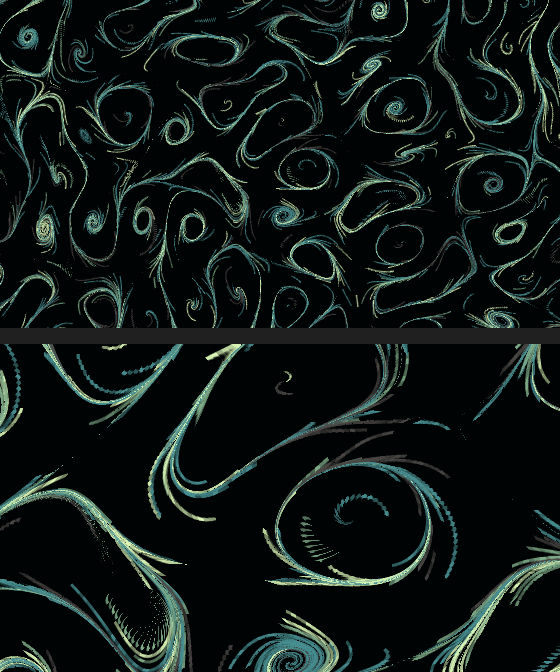
Top: the whole. Bottom: its middle third, enlarged.
This pattern is drawn by a Shadertoy shader. Its source:

```glsl
const int WAVES = 7;              // sine waves layered into the potential
const int STEPS = 46;             // upstream steps per point
const float STEP = 0.006;         // step length, canvas height = 1
const float CELL = 0.030;         // spacing of the trail seeds
const float HALF_WIDTH = 0.00145; // half thickness of a trail
const float BIRTH = 0.065;        // distance drifted before a trail shows
const float MIN_LENGTH = 0.03;
const float MAX_LENGTH = 0.20;
const float MIN_FREQ = 16.0;
const float MAX_FREQ = 30.0;
const float PULL = 0.38;          // how strongly trails gather on contours
const float CONTOUR = 38.0;       // phase of the contours per unit of potential
const vec2 WARP = vec2(5.0, 3.5); // shift of the contours over the canvas
const float GOLDEN_ANGLE = 2.39996;

const vec3 BACKGROUND = vec3(0.00, 0.01, 0.01);
const vec3 ASH  = vec3(0.29, 0.28, 0.27);
const vec3 TEAL = vec3(0.28, 0.56, 0.57);
const vec3 SAGE = vec3(0.50, 0.68, 0.54);
const vec3 PALE = vec3(0.86, 0.97, 0.72);

vec4 wave[WAVES];  // direction, frequency, phase

vec3 hash3(vec2 p) {
    vec3 q = fract(p.xyx * vec3(0.1031, 0.1030, 0.0973));
    q += dot(q, q.yxz + 33.33);
    return fract((q.xxy + q.yzz) * q.zyx);
}

vec2 quarterTurn(vec2 v) {
    return vec2(-v.y, v.x);
}

void buildWaves() {
    for (int i = 0; i < WAVES; i++) {
        vec3 h = hash3(vec2(float(i) + 3.0, 17.0));
        float angle = float(i) * GOLDEN_ANGLE;
        wave[i] = vec4(cos(angle), sin(angle), mix(MIN_FREQ, MAX_FREQ, h.x), 6.2832 * h.z);
    }
}

// Unit flow direction in xy, its divergence in z
vec3 flow(vec2 p) {
    float potential = 0.0;
    vec2 slope = vec2(0.0);
    vec3 curvature = vec3(0.0);  // xx, xy, yy
    for (int i = 0; i < WAVES; i++) {
        vec4 w = wave[i];
        float phase = dot(w.xy, p) * w.z + w.w;
        float s = sin(phase);
        potential += s / w.z;
        slope += w.xy * cos(phase);
        curvature -= w.xxy * w.xyy * (w.z * s);
    }
    // Circle the hills while drifting towards contours of the potential
    float level = CONTOUR * potential + dot(WARP, p);
    float drift = PULL * sin(level);
    vec2 driftSlope = PULL * cos(level) * (CONTOUR * slope + WARP);
    vec2 velocity = quarterTurn(slope) + drift * slope;

    float speed = max(length(velocity), 1e-4);
    vec2 along = velocity / speed;
    vec2 across = quarterTurn(along);
    vec2 bend = vec2(dot(curvature.xy, across), dot(curvature.yz, across));
    float parting = dot(across, quarterTurn(bend) + drift * bend)
                  + dot(across, slope) * dot(across, driftSlope);
    return vec3(along, parting / speed);
}

vec3 trailColour(float pick) {
    if (pick < 0.27) return ASH;
    if (pick < 0.57) return TEAL;
    if (pick < 0.74) return SAGE;
    return PALE;
}

void mainImage(out vec4 fragColor, in vec2 fragCoord) {
    float pixel = 1.0 / iResolution.y;
    vec2 p = fragCoord * pixel;
    vec3 colour = BACKGROUND;
    float spread = 1.0;  // how far neighbouring paths have parted upstream
    buildWaves();

    for (int k = 0; k < STEPS; k++) {
        vec3 f = flow(p);

        // Seed of the current cell, seen along and across the path
        vec2 cell = floor(p / CELL);
        vec3 random = hash3(cell + 5.0);
        vec2 toSeed = (cell + mix(vec2(0.15), vec2(0.85), random.xy)) * CELL - p;
        float acrossGap = abs(dot(toSeed, quarterTurn(f.xy))) / spread;

        if (abs(dot(toSeed, f.xy)) <= 0.5 * STEP && acrossGap < HALF_WIDTH + pixel) {
            vec3 traits = hash3(cell + 71.0);
            float age = float(k) * STEP - BIRTH * mix(0.5, 1.3, traits.y);
            float reach = mix(MIN_LENGTH, MAX_LENGTH, traits.x);
            float ink = clamp((HALF_WIDTH - acrossGap) / pixel + 0.5, 0.0, 1.0);
            ink *= step(0.0, age) * step(age, reach);
            // Broken strokes
            ink *= mix(0.5, 1.0, hash3(cell + float(k) * 1.7).x);
            // Neighbouring seeds lean to a shared tone
            float region = 0.5 + 0.5 * sin(cell.x * 0.37 + 2.0 * sin(cell.y * 0.29));
            colour = mix(colour, trailColour(mix(random.z, region, 0.3)), ink);
        }

        // Walk upstream
        spread *= exp(-clamp(f.z * STEP, -0.4, 0.4));
        p -= f.xy * STEP;
    }
    fragColor = vec4(colour, 1.0);
}
```
